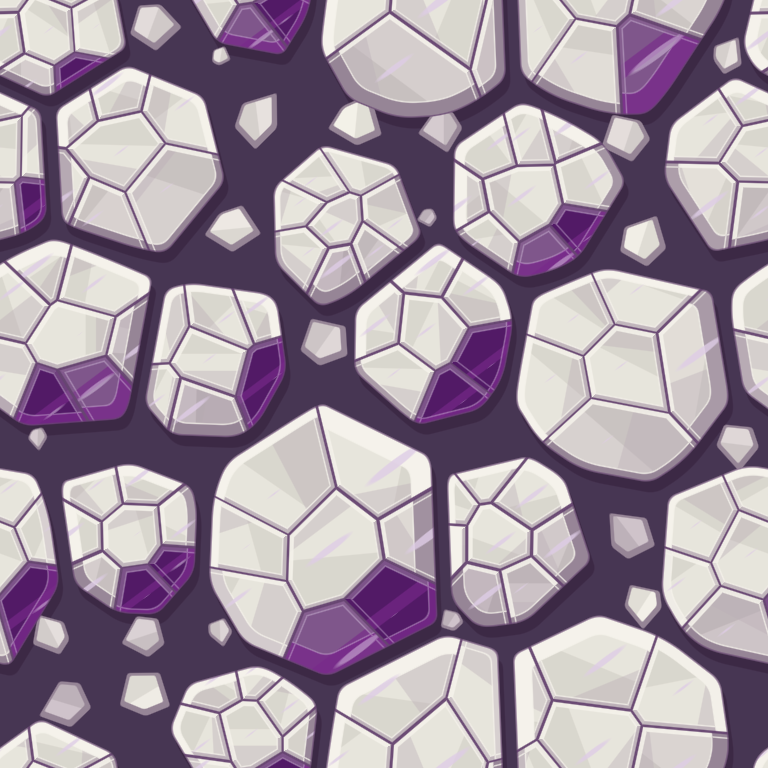
This texture is drawn by a WebGL 1 fragment shader. Its source:

```glsl
precision highp float;
// Tiling bed of cracked pale boulders with purple crystal plates on dark ground.
// Boulders are inset cells of a wrapped power diagram, clipped by random polygons;
// each is split into Voronoi plates, and pebbles fill the roomy gaps.
uniform vec2 u_resolution;
const float TAU = 6.2831853;
const float ROCKS = 4.0;    // boulders per side, rows are staggered
const float PEBBLES = 8.0;  // pebble cells per side
const float JITTER = 0.46;
const float HALF_GAP = 0.0095;
const float ROUNDING = 0.01;
const float BEVEL = 0.0068;
const float CRACK = 0.0017;
const vec2 ORIGIN = vec2(0.0, 0.615);
const vec2 SHADE_DIR = vec2(0.45, -0.893);
const vec2 SHADOW_SHIFT = vec2(0.006, -0.014);
const vec3 GROUND = vec3(0.28, 0.21, 0.325);
const vec3 SHADOW = vec3(0.235, 0.16, 0.27);
const vec3 CREAM = vec3(0.885, 0.875, 0.84);
const vec3 BRIGHT = vec3(0.96, 0.95, 0.92);
const vec3 GREY = vec3(0.73, 0.68, 0.715);
const vec3 MAUVE = vec3(0.59, 0.52, 0.59);
const vec3 LAVENDER = vec3(0.87, 0.80, 0.90);
const vec3 LILAC = vec3(0.53, 0.38, 0.57);
const vec3 CRYSTAL = vec3(0.32, 0.10, 0.40);
const vec3 VIVID = vec3(0.47, 0.16, 0.54);
const vec3 CRACK_TINT = vec3(0.40, 0.27, 0.44);

struct Rock { float d; vec2 centre; float size; vec2 id; };

float hash(vec2 p) { return fract(sin(dot(p, vec2(127.1, 311.7))) * 43758.5453); }
vec2 hash2(vec2 p) { return vec2(hash(p), hash(p + vec2(17.3, 41.9))); }
vec2 heading(float a) { return vec2(cos(a), sin(a)); }
// Antialiased inside of a signed distance
float fill(float d) { return clamp(0.5 - d * min(u_resolution.x, u_resolution.y) / 1.3, 0.0, 1.0); }
float smoothMax(float a, float b, float k) {
  float h = max(k - abs(a - b), 0.0) / k;
  return max(a, b) + h * h * k * 0.25;
}

// Irregular convex polygon of about the given radius
float polygon(vec2 q, float radius, float sides, vec2 id, float k) {
  float d = -1.0;
  for (float n = 0.0; n < 7.0; n++) {
    if (n >= sides) break;
    vec2 h = hash2(id + vec2(n * 2.3, 5.7));
    d = smoothMax(d, dot(q, heading(TAU * (n + 0.6 * h.x) / sides)) - radius * (0.92 + 0.2 * h.y), k);
  }
  return d;
}

Rock rockInCell(vec2 cell) {
  vec2 id = mod(cell, ROCKS);
  vec2 offset = vec2(0.25 + 0.5 * mod(cell.y, 2.0), 0.5) + JITTER * (hash2(id + 2.7) - 0.5);
  return Rock(0.0, (cell + offset) / ROCKS, mix(0.09, 0.175, hash(id + 8.1)), id);
}

// Boulder owning the point, with signed distance to its outline
Rock rockAt(vec2 p) {
  vec2 base = floor(p * ROCKS) - 2.0;
  Rock own;
  float least = 10.0;
  for (float i = 0.0; i < 25.0; i++) {
    Rock r = rockInCell(base + vec2(mod(i, 5.0), floor((i + 0.5) / 5.0)));
    float power = dot(p - r.centre, p - r.centre) - r.size * r.size;
    if (power < least) { least = power; own = r; }
  }
  own.d = polygon(p - own.centre, own.size, 7.0, own.id, ROUNDING);
  for (float i = 0.0; i < 25.0; i++) {
    Rock r = rockInCell(base + vec2(mod(i, 5.0), floor((i + 0.5) / 5.0)));
    float span = length(r.centre - own.centre);
    float power = dot(p - r.centre, p - r.centre) - r.size * r.size;
    if (span > 0.001) own.d = smoothMax(own.d, HALF_GAP - (power - least) / (2.0 * span), ROUNDING);
  }
  return own;
}

// One plate in the middle, the others in a ring
vec2 plateSite(Rock r, float k, float ring) {
  vec2 h = hash2(r.id + vec2(k * 1.7, 3.1));
  float reach = k < 0.5 ? 0.2 * h.y : 0.6 + 0.4 * h.y;
  return r.centre + r.size * reach * heading(TAU * (k + 0.75 * (h.x - 0.5)) / ring + TAU * hash(r.id));
}

vec3 paintRock(vec2 p, Rock r) {
  float ring = 5.0 + floor(4.0 * hash(r.id + 6.6)), nearest = 10.0, edge = 10.0, tone = 0.0;
  vec2 site = r.centre, facing = vec2(0.0, 1.0);
  for (float k = 0.0; k < 9.0; k++) {
    vec2 s = plateSite(r, k, ring);
    if (k <= ring && length(p - s) < nearest) { nearest = length(p - s); site = s; tone = hash(r.id + k * 3.9); }
  }
  for (float k = 0.0; k < 9.0; k++) {
    vec2 s = plateSite(r, k, ring), across = s - site;
    if (k > ring || length(across) < 0.0005) continue;
    float e = dot(0.5 * (s + site) - p, normalize(across));
    if (e < edge) { edge = e; facing = normalize(across); }
  }
  vec2 q = p - site, slant = q * mat2(0.8, 0.6, -0.6, 0.8);
  float away = dot(site - r.centre, SHADE_DIR) / r.size;
  float lit = smoothstep(-0.3, 0.3, -dot(facing, SHADE_DIR)), bevel = fill(edge - BEVEL);
  float inset = -r.d - r.size * (0.06 + 0.11 * tone), rim = fill(inset);
  float slash = fill(length(slant * vec2(0.13, 1.0)) - 0.035 * r.size * tone);
  float ridge = fill(min(abs(edge - BEVEL), abs(inset)) - 0.0009);
  vec3 col;
  if (away > mix(0.5, 0.8, hash(r.id + 9.4))) {  // crystal plate
    col = mix(CRYSTAL, LILAC, 0.85 * step(0.78, tone));
    col = mix(col, VIVID, 0.65 * fill(abs(slant.y - 0.05 * r.size) - 0.05 * r.size));
    col = mix(mix(col, LILAC, 0.8 * bevel * lit), VIVID, 0.8 * rim);
    col = mix(col, LAVENDER, max(0.4 * ridge, 0.5 * slash));
  } else {  // stone plate with glossy cuts, bevels and outer rim
    col = mix(CREAM, GREY, smoothstep(0.25, 0.75, away + 0.3 * (tone - 0.5)));
    col += 0.055 * (fill(dot(q, heading(TAU * tone)) - 0.06 * r.size) - 0.6);
    col = mix(col, GREY, 0.4 * fill(0.17 * r.size - dot(q, heading(TAU * tone * 7.0))));
    col = mix(col, mix(GREY, BRIGHT, lit), 0.85 * bevel);
    col = mix(col, mix(BRIGHT, MAUVE, smoothstep(-0.2, 0.4, away)), rim);
    col = mix(mix(col, BRIGHT, 0.8 * ridge), LAVENDER, 0.8 * slash);
  }
  col = mix(col, CRACK_TINT, 0.95 * fill(edge - CRACK * (0.6 + 0.8 * tone)));
  return mix(col, CRACK_TINT, 0.7 * fill(-r.d - 0.0018));
}

// Pebble at the roomiest of a few random spots in its cell
vec3 addPebble(vec3 ground, vec2 p) {
  vec2 cell = floor(p * PEBBLES), id = mod(cell, PEBBLES) + 31.0, q = p;
  float room = -1.0;
  for (float i = 0.0; i < 5.0; i++) {
    vec2 spot = (cell + 0.5 + 0.42 * (hash2(id + i * 5.3) - 0.5)) / PEBBLES;
    float d = rockAt(spot).d;
    if (d > room) { room = d; q = p - spot; }
  }
  float size = min(room - 0.005, 0.026);
  if (size < 0.01) return ground;
  float top = polygon(q - vec2(-0.05, 0.1) * size, size * 0.78, 5.0, id, 0.003);
  vec3 face = mix(GREY, CREAM, hash(id)) + 0.07 * fill(dot(q, heading(TAU * hash(id + 3.0))));
  return mix(mix(ground, MAUVE, fill(polygon(q, size, 5.0, id, 0.004))), face, fill(top));
}

void main() {
  vec2 p = gl_FragCoord.xy / u_resolution + ORIGIN;
  Rock rock = rockAt(p);
  vec3 col = mix(GROUND, SHADOW, fill(rockAt(p - SHADOW_SHIFT).d));
  if (rock.d > -0.004) col = addPebble(col, p);
  gl_FragColor = vec4(mix(col, paintRock(p, rock), fill(rock.d)), 1.0);
}
```
